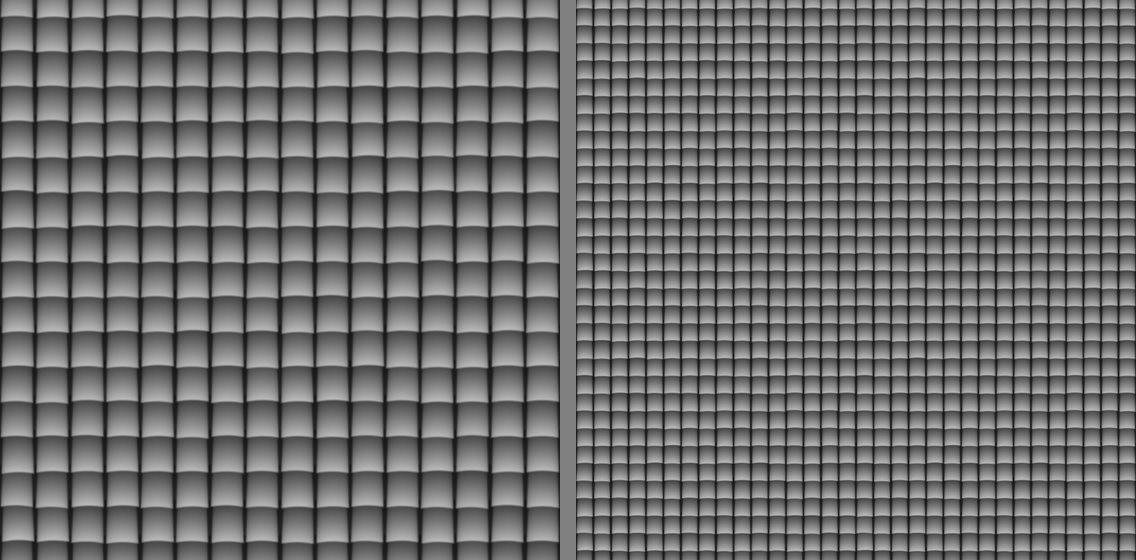
Left, the tile; right, the same tile 2 across and 2 down.
Write a WebGL 2 fragment shader that draws this pattern.

```glsl
#version 300 es
precision highp float;

uniform vec2 u_resolution;
out vec4 fragColor;

#define TILES 16.0          // repeats across and down
#define ROW_OFFSET 0.54     // height of the lower edge within a cell
#define HALF_WIDTH 0.464    // half width at the lower edge
#define TAPER 0.036         // narrowing towards the upper end
#define ARCH 0.046          // rise of the curved lower edge
#define SHIFT vec2(0.014, 0.032)  // placement variation
#define TILT 0.014          // rotation variation
#define LIGHT 0.735         // grey at the lower edge
#define DARK 0.285          // grey at the upper end
#define SIDE_SHADE vec2(0.10, 0.26)  // broad and narrow darkening at the sides
#define PAN_STEP 0.11       // height of the channel edge above the tile edge
#define SOFTNESS 0.020      // blur of all edges

// Three random values in -1..1 per tile, wrapping over the canvas
vec3 tileRandom(vec2 id) {
    vec3 p = fract(mod(id, TILES).xyx * vec3(0.1031, 0.1030, 0.0973) + 0.137);
    p += dot(p, p.yxz + 33.33);
    return fract((p.xxy + p.yzz) * p.zyx) * 2.0 - 1.0;
}

// Dark channel between the columns, stepped once per row
float channelGrey(float y, float blur) {
    float t = fract(y - PAN_STEP);
    float grey = mix(0.15, 0.085, t);
    return mix(0.085, grey, smoothstep(0.0, 3.0 * blur, t));
}

// Composites one barrel tile over the grey beneath it
float addTile(float under, vec2 p, vec2 id, float blur) {
    vec3 rnd = tileRandom(id);
    p -= rnd.xy * SHIFT;
    p += TILT * rnd.z * vec2(p.y - 0.5, -p.x);

    float halfWidth = HALF_WIDTH - TAPER * clamp(p.y, 0.0, 1.2);
    float across = p.x / halfWidth;
    float bend = across * across;
    float along = p.y + ARCH * bend;
    float sides = smoothstep(-blur, blur, halfWidth - abs(p.x));

    // Rounded body, brightest at its lower edge
    float grey = mix(LIGHT, DARK, pow(clamp(along, 0.0, 1.1), 0.94));
    float narrow = min(bend * bend * bend * bend, 1.0);
    grey *= 1.0 - dot(SIDE_SHADE, vec2(bend, narrow));
    grey *= 1.0 + 0.02 * rnd.z;

    float cover = sides * smoothstep(-blur, blur, along);
    cover *= 1.0 - step(1.2, along);
    return mix(under, grey, cover);
}

void main() {
    vec2 grid = gl_FragCoord.xy / u_resolution * TILES;
    grid.y -= ROW_OFFSET;
    float pixel = 0.75 * TILES / min(u_resolution.x, u_resolution.y);
    float blur = pixel + SOFTNESS;
    vec2 cell = floor(grid);

    // Upper rows overlap lower ones
    float grey = channelGrey(grid.y, blur);
    for (int row = -1; row <= 1; row++) {
        vec2 id = cell + vec2(0.0, float(row));
        grey = addTile(grey, grid - id - vec2(0.5, 0.0), id, blur);
    }
    fragColor = vec4(vec3(grey), 1.0);
}
```
